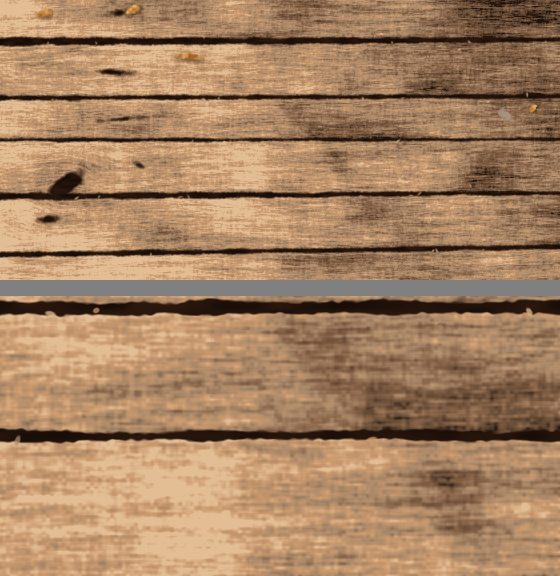
Top: the whole. Bottom: its middle third, enlarged.
A Shadertoy shader for this texture:

```glsl
const vec3 PALETTE[6] = vec3[6](
    vec3(0.13, 0.07, 0.04), vec3(0.38, 0.28, 0.20), vec3(0.53, 0.39, 0.28),
    vec3(0.66, 0.53, 0.41), vec3(0.79, 0.60, 0.43), vec3(0.89, 0.74, 0.58));

// Gaps: height at left and right, half width at left and right
const vec4 GAPS[5] = vec4[5](
    vec4(0.851, 0.858, 0.014, 0.008), vec4(0.650, 0.656, 0.008, 0.008),
    vec4(0.499, 0.501, 0.006, 0.005), vec4(0.297, 0.310, 0.012, 0.006),
    vec4(0.090, 0.117, 0.009, 0.008));

// Knots: centre, radii
const vec4 KNOTS[6] = vec4[6](
    vec4(0.235, 0.338, 0.075, 0.030), vec4(0.170, 0.216, 0.036, 0.012),
    vec4(0.404, 0.741, 0.050, 0.008), vec4(0.425, 0.954, 0.026, 0.008),
    vec4(0.495, 0.411, 0.018, 0.007), vec4(0.440, 0.575, 0.045, 0.003));
const float KNOT_ANGLES[6] = float[6](0.62, 0.12, -0.04, 0.05, -0.4, 0.08);

// Leaves: centre, radii
const vec4 LEAVES[4] = vec4[4](
    vec4(0.677, 0.797, 0.040, 0.011), vec4(0.158, 0.950, 0.022, 0.013),
    vec4(0.475, 0.965, 0.025, 0.014), vec4(1.905, 0.615, 0.014, 0.008));

float hash(vec2 p) {
    return fract(sin(dot(p, vec2(127.1, 311.7))) * 43758.5);
}

float noise(vec2 p) {
    vec2 i = floor(p), f = fract(p);
    f = f * f * (3.0 - 2.0 * f);
    return mix(mix(hash(i), hash(i + vec2(1, 0)), f.x),
               mix(hash(i + vec2(0, 1)), hash(i + vec2(1, 1)), f.x), f.y);
}

float fbm(vec2 p) {
    float sum = 0.0, amp = 0.5;
    for (int i = 0; i < 5; i++) {
        sum += amp * noise(p);
        p = p * 2.03 + 17.3;
        amp *= 0.5;
    }
    return sum / 0.97;
}

vec2 rotate(vec2 p, float a) {
    return vec2(cos(a) * p.x + sin(a) * p.y, cos(a) * p.y - sin(a) * p.x);
}

float ellipse(vec2 p, vec2 r) {
    return (length(p / r) - 1.0) * min(r.x, r.y);
}

float cover(float d, float blur) {
    return 1.0 - smoothstep(-blur, blur, d);
}

// Centre height and half width of a gap at x
vec2 gapAt(vec4 gap, float x) {
    float wobble = fbm(vec2(x * 9.0, gap.x * 50.0)) - 0.5;
    float width = 0.7 + 0.6 * noise(vec2(x * 23.0, gap.y * 70.0));
    return vec2(mix(gap.x, gap.y, x * 0.5) + 0.008 * wobble, mix(gap.z, gap.w, x * 0.5) * width);
}

vec3 woodColor(float tone) {
    float s = clamp(tone * 5.0 + 0.5, 0.0, 5.0);
    int i = int(min(floor(s), 4.0));
    return mix(PALETTE[i], PALETTE[i + 1], s - float(i));
}

float woodTone(vec2 p, vec2 grainPos, float plank) {
    vec2 seed = vec2(plank * 7.3, plank * 13.7);
    float tone = 0.86 - 0.27 * p.x + 0.12 * (hash(seed) - 0.5);
    // Broad blotches, long grain, fine fibres and cross scratches
    tone += 1.0 * (fbm(p * vec2(3.5, 5.0) + seed) - 0.5);
    tone += 0.55 * (fbm(grainPos * vec2(7.0, 90.0) + seed) - 0.5);
    tone += 0.28 * (noise(grainPos * vec2(45.0, 260.0) + seed) - 0.5);
    tone += 0.22 * (fbm(p * vec2(110.0, 22.0) + seed) - 0.5);
    tone += 0.22 * (noise(p * 210.0) - 0.5);
    // Diagonal stain with a sharp left edge, and a soft one near the left
    float ragged = 0.10 * (fbm(p * 9.0) - 0.5);
    float across = p.x - 1.0 - (0.64 - p.y) * 0.75 + ragged;
    float band = smoothstep(0.34, 0.40, p.y) * cover(p.y - 0.65, 0.03);
    tone -= 0.27 * band * smoothstep(-0.02, 0.03, across) * exp(-max(across, 0.0) * 4.0);
    tone -= 0.22 * exp(-dot((p - vec2(0.53, 0.31)) * vec2(7, 5), (p - vec2(0.53, 0.31)) * vec2(7, 5)));
    return tone;
}

void mainImage(out vec4 fragColor, in vec2 fragCoord) {
    vec2 p = fragCoord / iResolution.y;
    float blur = 1.0 / iResolution.y;

    // Knots bend the grain around them
    vec2 grainPos = p + vec2(0.0, 0.012 * (fbm(p * vec2(4, 6)) - 0.5));
    float knotMask = 0.0, knotShade = 0.0;
    for (int i = 0; i < 6; i++) {
        vec2 q = rotate(p - KNOTS[i].xy, KNOT_ANGLES[i]);
        float d = ellipse(q, KNOTS[i].zw) + 0.014 * (fbm(p * 40.0) - 0.5);
        float halo = exp(-max(d, 0.0) / (KNOTS[i].w * 1.6));
        grainPos.y -= q.y * 0.7 * halo;
        knotMask = max(knotMask, cover(d, 2.0 * blur));
        knotShade = max(knotShade, halo);
    }

    // Plank number, gap mask and lit plank edges
    float plank = 0.0, gapMask = 0.0, rim = 0.0, shade = 0.0;
    for (int i = 0; i < 5; i++) {
        vec2 gap = gapAt(GAPS[i], p.x);
        float dy = p.y - gap.x;
        float d = abs(dy) - gap.y + 0.003 * (noise(p * 130.0) - 0.5);
        plank += step(dy, 0.0);
        gapMask = max(gapMask, cover(d, 1.5 * blur));
        rim = max(rim, step(dy, 0.0) * exp(-max(d, 0.0) / 0.006));
        shade = max(shade, step(0.0, dy) * exp(-max(d, 0.0) / 0.006));
    }
    float tone = woodTone(p, grainPos, plank) + 0.16 * rim - 0.2 * shade - 0.22 * knotShade;
    vec3 color = woodColor(tone);
    vec3 hollow = PALETTE[0] * (0.6 + 0.7 * noise(p * vec2(30, 90)));
    color = mix(color, hollow, max(gapMask, knotMask));

    // Pale crumbs, half of them caught in the gaps
    for (int i = 0; i < 50; i++) {
        vec2 id = vec2(float(i), 3.0);
        vec2 c = vec2(2.0 * hash(id), hash(id + 5.1));
        if (i % 2 == 0) c.y = gapAt(GAPS[i / 2 % 5], c.x).x - 0.006;
        vec2 r = vec2(0.003 + 0.005 * hash(id + 9.7), 0.003);
        float d = ellipse(rotate(p - c, 6.3 * hash(id + 2.3)), r);
        color = mix(color, PALETTE[3 + i % 3], 0.75 * cover(d, blur));
    }

    // Dry leaves with a cast shadow, and one grey flake
    for (int i = 0; i < 4; i++) {
        vec2 q = rotate(p - LEAVES[i].xy, -0.15 + float(i) * 0.35);
        float rough = 0.016 * (fbm(p * 60.0) - 0.5);
        float shadow = ellipse(q + vec2(-0.004, 0.006), LEAVES[i].zw) + rough;
        color = mix(color, PALETTE[0], 0.6 * cover(shadow, 3.0 * blur));
        vec3 leaf = mix(vec3(0.62, 0.36, 0.14), vec3(0.95, 0.72, 0.40), noise(p * 90.0));
        color = mix(color, leaf, cover(ellipse(q, LEAVES[i].zw) + rough, blur));
    }
    float flake = ellipse(rotate(p - vec2(1.80, 0.594), -0.5), vec2(0.026, 0.016));
    color = mix(color, vec3(0.66, 0.60, 0.53), 0.8 * cover(flake + 0.012 * (noise(p * 50.0) - 0.5), blur));

    fragColor = vec4(color, 1.0);
}
```
